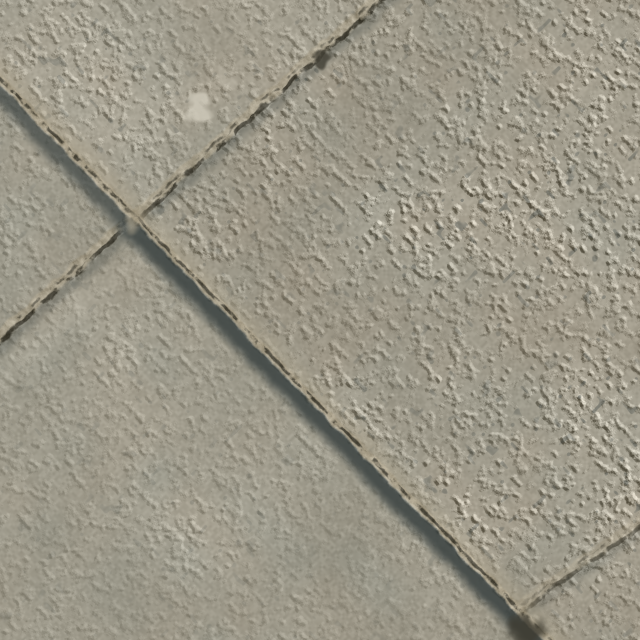
This texture is drawn by a WebGL 1 fragment shader. Its source:

```glsl
precision highp float;
// Weathered concrete paving slabs with diagonal, sand-filled joints in low sunlight.
uniform vec2 u_resolution;

// Slab layout, in canvas units
const vec2 CROSSING = vec2(0.208, 0.655);   // where two joints meet
const vec2 ALONG = vec2(0.6995, -0.7147);   // direction of the long joint
const vec2 ACROSS = vec2(0.7147, 0.6995);
const float SLAB_LENGTH = 0.856;
const float SLAB_WIDTH = 0.95;
const float LEAN = 0.047;                   // tilt of the cross joints
const float SPREAD = 0.11;                  // perspective fan of the cross joints

// Joints
const float SHADOW_WIDTH = 0.037;
const float RIDGE_WIDTH = 0.012;
const float CRACK_WIDTH = 0.005;
const float WOBBLE = 0.009;

// Surface
const float LIGHT_STEP = 0.0026;
const vec2 GRAIN_SCALE = vec2(88.0, 125.0); // crumbs lie along the long joint
const float GRAIN_DEPTH = 0.22;
const vec2 STAIN_AT = vec2(0.309, 0.831);
const vec2 CHIP_AT = vec2(0.508, 0.907);
const vec2 PIT_AT = vec2(0.822, 0.012);

const vec3 CONCRETE = vec3(0.640, 0.620, 0.560);
const vec3 GREY_FILM = vec3(0.600, 0.588, 0.532);
const vec3 SAND = vec3(0.69, 0.65, 0.56);
const vec3 SHADOW = vec3(0.27, 0.295, 0.285);
const vec3 CRACK = vec3(0.24, 0.23, 0.19);
const vec3 PALE = vec3(0.80, 0.78, 0.72);

float hash(vec2 p) {
  return fract(sin(dot(p, vec2(127.1, 311.7))) * 43758.5453);
}

float noise(vec2 p) {
  vec2 i = floor(p), f = fract(p);
  f = f * f * (3.0 - 2.0 * f);
  return mix(mix(hash(i), hash(i + vec2(1.0, 0.0)), f.x),
             mix(hash(i + vec2(0.0, 1.0)), hash(i + vec2(1.0, 1.0)), f.x), f.y);
}

// Layered noise, each octave turned to hide the lattice
float fbm(vec2 p) {
  float sum = 0.0, gain = 0.5;
  for (int i = 0; i < 4; i++) {
    sum += gain * noise(p);
    p = mat2(1.6, 1.2, -1.2, 1.6) * p + 7.3;
    gain *= 0.5;
  }
  return sum;
}

// Height of the crumbs standing on the slab face
float relief(vec2 q) {
  return smoothstep(0.44, 0.74, fbm(q * GRAIN_SCALE));
}

// Soft-edged band covering lo..hi
float band(float x, float lo, float hi, float soft) {
  return smoothstep(lo - soft, lo + soft, x) * (1.0 - smoothstep(hi - soft, hi + soft, x));
}

float blob(vec2 p, vec2 center, float radius) {
  return 1.0 - smoothstep(0.4 * radius, radius, length(p - center));
}

void main() {
  float side = min(u_resolution.x, u_resolution.y);
  vec2 p = gl_FragCoord.xy / side;
  float soft = max(0.0016, 0.8 / side);

  // Slab coordinates and signed distances to the nearest joints
  vec2 q = vec2(dot(p - CROSSING, ALONG), dot(p - CROSSING, ACROSS));
  float t = q.y;
  float rowLength = SLAB_LENGTH + SPREAD * t;
  float k = (q.x - LEAN * t) / rowLength;
  float row = floor(k + 0.5);
  float wobble = (fbm(q * 45.0) - 0.47) * WOBBLE;
  float a = t - SLAB_WIDTH * floor(t / SLAB_WIDTH + 0.5) + wobble;
  float b = (k - row) * rowLength + wobble * 1.3;
  vec2 slab = vec2(floor(k), floor(t / SLAB_WIDTH));

  // Slab face: broad tint, fine grit, embossed crumbs
  float worn = smoothstep(-0.04, 0.06, t);
  float patches = fbm(q * 7.0 + 3.0);
  float rough = mix(0.42, mix(0.7, 1.0, step(0.0, k)), worn) * (0.2 + 1.6 * patches);
  vec3 color = mix(GREY_FILM, CONCRETE, mix(0.35, 1.0, worn));
  color += 0.10 * (patches - 0.47) + 0.02 * (hash(slab) - 0.5);
  color += vec3(0.015, 0.0, -0.008) * (noise(q * 16.0) - 0.5);
  color += 0.07 * (noise(q * 230.0) - 0.5);
  vec2 lightStep = vec2(0.0, LIGHT_STEP);
  float grain = relief(q - lightStep) - relief(q + lightStep);
  color += GRAIN_DEPTH * rough * grain * (grain > 0.0 ? 0.75 : 1.1);
  float pits = smoothstep(0.80, 0.94, noise(q * 95.0 + 50.0));
  color = mix(color, SHADOW, 0.3 * pits * rough);

  // Cross joints: shade, sandy lip and broken crack
  float broken = smoothstep(0.32, 0.52, fbm(q * 60.0 + 9.0));
  float far = step(0.5, row);
  float faint = (1.0 - 0.3 * far) * mix(1.0, smoothstep(-0.03, 0.02, t), far);
  color = mix(color, SHADOW, 0.38 * faint * band(b, 0.004, 0.017, 0.011));
  color = mix(color, PALE, 0.44 * patches * (1.0 - worn) * band(b, 0.034, 0.06, 0.02));
  color = mix(color, SAND, 0.6 * faint * band(b, -0.013, 0.003, 0.003));
  color = mix(color, CRACK, 0.85 * faint * broken * band(b, -0.001, CRACK_WIDTH * 1.2, soft));
  color = mix(color, CRACK, 0.6 * faint * (1.0 - broken) * band(b, -0.008, -0.004, soft));

  // Long joints: sunlit slope, shadow, sandy ridge and crack
  float slope = smoothstep(0.0, 0.008, a) * (1.0 - smoothstep(0.012, 0.045, a));
  float shade = smoothstep(-SHADOW_WIDTH, -0.012, a) * (1.0 - smoothstep(-0.003, 0.002, a));
  color = mix(color, SAND, 0.45 * slope);
  color = mix(color, SHADOW, 0.95 * shade * mix(0.8, 1.0, smoothstep(-0.05, 0.05, k)));
  color = mix(color, SAND, 0.75 * band(a, 0.001, RIDGE_WIDTH, 0.0025));
  color = mix(color, CRACK, 0.8 * broken * band(a, 0.004, 0.004 + CRACK_WIDTH, soft));
  float crumbs = band(a, -0.003, 0.013, 0.003) + faint * band(b, -0.013, 0.009, 0.003);
  color += 0.30 * crumbs * (fbm(q * 110.0) - 0.5);

  // Sand heaped on the crossing, pale stain, chip and open pit
  vec2 ragged = p + 0.022 * (vec2(noise(p * 60.0), noise(p * 60.0 + 17.0)) - 0.5);
  color = mix(color, SAND, 0.6 * blob(ragged, CROSSING, 0.02));
  color = mix(color, PALE, 0.85 * blob(ragged, STAIN_AT, 0.026));
  color = mix(color, PALE, 0.3 * blob(ragged, STAIN_AT + vec2(0.04, 0.05), 0.022));
  color = mix(color, CRACK, 0.75 * blob(ragged, CHIP_AT, 0.015));
  color = mix(color, CRACK, 0.8 * blob(ragged, PIT_AT, 0.036));

  gl_FragColor = vec4(clamp(color, 0.0, 1.0), 1.0);
}
```
